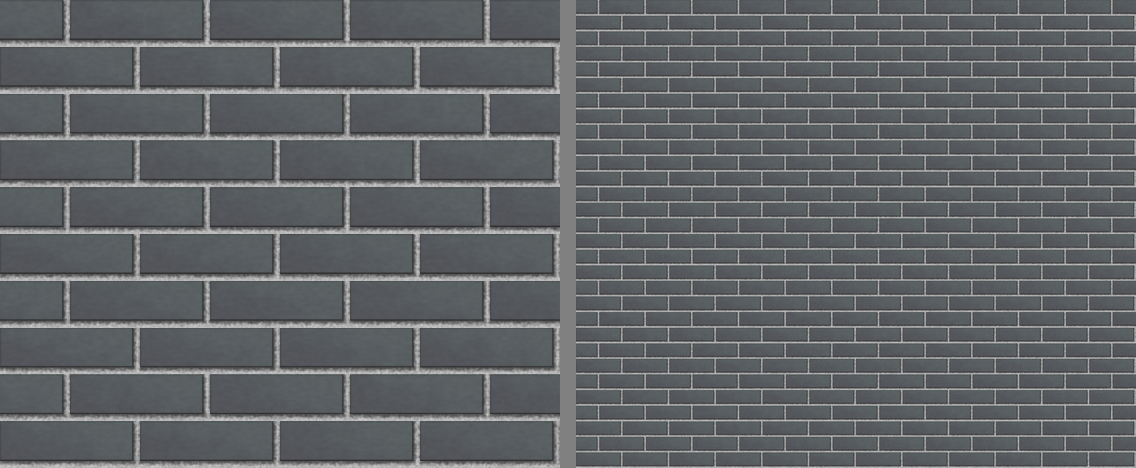
Left: one tile. Right: repeated 3 by 3.
Reproduce this texture procedurally as a WebGL 2 fragment shader.

```glsl
#version 300 es
precision highp float;

uniform vec2 u_resolution;
out vec4 fragColor;

vec2 latticeGradient(vec2 cell, vec2 period) {
    cell = mod(cell, period);
    vec3 h = fract(cell.xyx * vec3(0.1031, 0.1030, 0.0973));
    h += dot(h, h.yzx + 33.33);
    float angle = 6.2832 * fract((h.x + h.y) * h.z);
    return vec2(cos(angle), sin(angle));
}

// Gradient noise that wraps after a whole number of lattice cells
float wrapNoise(vec2 uv, vec2 period) {
    vec2 p = uv * period;
    vec2 i = floor(p), f = p - i;
    vec2 w = f * f * f * (f * (f * 6.0 - 15.0) + 10.0);
    vec2 e = vec2(1, 0);
    float a = dot(latticeGradient(i, period), f);
    float b = dot(latticeGradient(i + e.xy, period), f - e.xy);
    float c = dot(latticeGradient(i + e.yx, period), f - e.yx);
    float d = dot(latticeGradient(i + e.xx, period), f - e.xx);
    return mix(mix(a, b, w.x), mix(c, d, w.x), w.y);
}

float boxDistance(vec2 p, vec2 halfSize) {
    vec2 d = abs(p) - halfSize;
    return length(max(d, 0.0)) + min(max(d.x, d.y), 0.0);
}

void main() {
    vec2 uv = gl_FragCoord.xy / u_resolution;
    float pixel = 12.0 / u_resolution.x;

    // Ten courses of four bricks; each cell is 3 wide and 1 high
    vec2 wall = uv * vec2(12, 10);
    float course = floor(wall.y);
    vec2 cell = vec2(mod(wall.x + 1.5 * mod(course, 2.0), 3.0), wall.y - course);
    vec2 halfSize = vec2(1.43, 0.425);
    vec2 local = cell - vec2(1.43, 0.575);
    float brickDistance = boxDistance(local, halfSize);

    float broad = wrapNoise(uv, vec2(24, 30));
    float streak = wrapNoise(uv, vec2(72, 110));
    float grain = wrapNoise(uv, vec2(180, 150));
    float fine = wrapNoise(uv, vec2(330, 275));

    // Mortar with speckle and a ragged shadow below and right of each brick
    vec3 mortar = vec3(0.715 + 0.05 * broad + 0.09 * grain + 0.08 * fine);
    vec2 shadowPoint = vec2(mod(local.x - 0.02 + 1.5, 3.0) - 1.5, local.y + 0.035);
    float shadowDistance = boxDistance(shadowPoint, halfSize) + 0.03 * streak + 0.025 * grain;
    float shadow = 1.0 - smoothstep(-0.035, 0.085, shadowDistance);
    mortar *= 1.0 - 0.55 * shadow;

    // Brick face shading from a violet lower left to a greenish upper right
    vec2 face = local / halfSize;
    float tint = smoothstep(-0.8, 0.7, 0.6 * face.x + 0.45 * face.y + 0.5 * broad);
    vec3 brick = mix(vec3(0.325, 0.333, 0.352), vec3(0.353, 0.38, 0.388), tint);
    brick *= 1.0 + 0.05 * streak + 0.025 * grain + 0.02 * fine;

    // Dark arrises, strongest at the right and bottom
    vec2 farEdge = vec2(halfSize.x - local.x, halfSize.y + local.y);
    float lowerRight = 1.0 - smoothstep(0.008, 0.045, min(farEdge.x, farEdge.y));
    float rim = 1.0 - smoothstep(0.0, 0.05, -brickDistance);
    brick *= (1.0 - 0.4 * lowerRight) * (1.0 - 0.14 * rim);
    brick += vec3(0.015, 0.004, 0.0) * lowerRight;

    float coverage = 1.0 - smoothstep(-0.5 * pixel, 0.5 * pixel, brickDistance);
    fragColor = vec4(mix(mortar, brick, coverage), 1.0);
}
```
